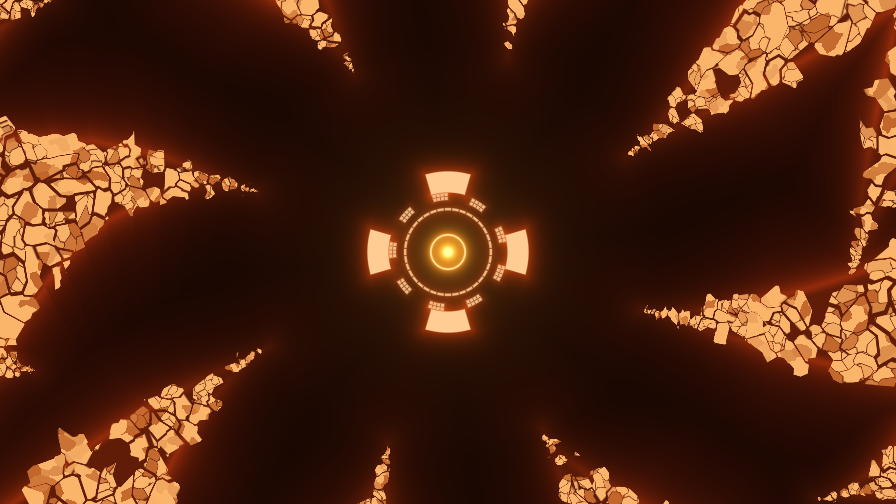
Reproduce this background procedurally as a Shadertoy shader.

```glsl
// Glowing dial at the centre of a dark field, ringed by curved arms of
// broken amber plates. Arms are tapered Bezier curves filled with a cellular
// pattern that grows towards the base; the dial is folded polar shapes.

const float TAU = 6.2831853;

// Arms: curve controls from the centre, in canvas heights, and base half width
const int ARMS = 12;
const int STEPS = 9;
const vec2 TIP[ARMS] = vec2[](
    vec2(-.38, .12), vec2(-.354, -.188), vec2(-.188, .356), vec2(.118, .384),
    vec2(.354, .19), vec2(.382, -.116), vec2(.188, -.35), vec2(-.118, -.38),
    vec2(.732, -.49), vec2(-.785, .50), vec2(-.82, -.236), vec2(.796, -.067));
const vec2 BEND[ARMS] = vec2[](
    vec2(-.67, .21), vec2(-.565, -.31), vec2(-.228, .44), vec2(.125, .454),
    vec2(.525, .315), vec2(.616, -.16), vec2(.222, -.43), vec2(-.13, -.454),
    vec2(.836, -.472), vec2(-.866, .48), vec2(-.866, -.222), vec2(.829, .106));
const vec2 BASE[ARMS] = vec2[](
    vec2(-.935, .037), vec2(-.715, -.53), vec2(-.31, .535), vec2(.148, .535),
    vec2(.745, .535), vec2(.963, -.13), vec2(.326, -.53), vec2(-.148, -.53),
    vec2(.94, -.415), vec2(-.958, .454), vec2(-.935, -.206), vec2(.928, .338));
const float WIDTH[ARMS] = float[](
    .19, .12, .052, .030, .12, .14, .052, .030, .06, .055, .06, .065);
const float TAPER = 1.4;

// Dial sizes
const float CORE_RADIUS = .010;
const float RING_RADIUS = .034;
const float DASH_RADIUS = .085;
const float DASH_COUNT = 36.;
const float BLOCK_RADIUS = .110;
const float BLOCK_HALF_ANGLE = .14;
const float BLOCK_COUNT = 9.;
const float WEDGE_RADIUS = .139;
const float WEDGE_HALF_ANGLE = .285;

// Colours
const vec3 DARK = vec3(.070, .019, .006);
const vec3 EMBER = vec3(.23, .058, .014);
const vec3 RIM = vec3(.27, .09, .022);
const vec3 CRACK = vec3(.30, .085, .022);
const vec3 AMBER = vec3(.76, .40, .17);
const vec3 PLATE = vec3(.98, .71, .42);
const vec3 CREAM = vec3(1., .80, .58);
const vec3 HALO = vec3(.44, .26, .055);
const vec3 GOLD = vec3(.56, .46, .13);

float hash(vec2 p) {
    vec3 q = fract(p.xyx * .1031);
    q += dot(q, q.yzx + 33.33);
    return fract((q.x + q.y) * q.z);
}

// Angular cells: crack distance, cell hash, cell centre
vec4 shards(vec2 q, float seed) {
    float first = 9., second = 9.;
    vec2 centre = vec2(0), id = vec2(0);
    for (int k = 0; k < 9; k++) {
        vec2 cell = floor(q) + vec2(k % 3 - 1, k / 3 - 1);
        vec2 key = cell + seed * 37. + 200.;
        vec2 site = cell + .5 + .7 * (vec2(hash(key), hash(key + 71.)) - .5);
        float turn = TAU * hash(key + 19.);
        vec2 axis = vec2(cos(turn), sin(turn)), v = q - site;
        float d = max(abs(dot(v, axis)), 1.9 * abs(dot(v, vec2(-axis.y, axis.x))));
        if (d < first) { second = first; first = d; centre = site; id = key; }
        else second = min(second, d);
    }
    return vec4(second - first, hash(id + 5.), centre);
}

// Nearest point on an arm: signed distance to its axis, curve parameter.
// The last step runs on straight so that the base has no end cap.
vec2 armCoords(vec2 p, int arm) {
    vec2 best = vec2(9., 0), a = TIP[arm];
    for (int k = 1; k <= STEPS; k++) {
        float t = float(k) / float(STEPS), reach = k == STEPS ? 5. : 1.;
        vec2 b = mix(mix(TIP[arm], BEND[arm], t), mix(BEND[arm], BASE[arm], t), t);
        vec2 v = p - a, e = b - a;
        float h = clamp(dot(v, e) / dot(e, e), 0., reach), d = length(v - e * h);
        if (d < abs(best.x))
            best = vec2(e.x * v.y < e.y * v.x ? -d : d, t + (h - 1.) / float(STEPS));
        a = b;
    }
    return best;
}

vec3 drawArms(vec2 p, float px) {
    float nearest = 9., glow = 0., wide = 0.;
    vec2 at = vec2(0);
    int arm = 0;
    for (int k = 0; k < ARMS; k++) {
        vec2 c = armCoords(p, k);
        float w = WIDTH[k] * pow(max(c.y, .003), TAPER), d = abs(c.x) - w;
        float power = mix(.4, 1., min(w / .05, 1.));
        glow = max(glow, power * exp(-max(d, 0.) / .024));
        wide = max(wide, power * exp(-max(d, 0.) / .135));
        if (d < nearest) { nearest = d; at = c; arm = k; }
    }
    vec3 col = DARK + EMBER * wide + RIM * glow;
    col = mix(col, CRACK, .7 * smoothstep(0., -.02, nearest));

    // Plates shrink towards the tip; whole cells decide the ragged outline
    float span = distance(TIP[arm], BASE[arm]), count = 5. + 26. * span;
    float root = sqrt(max(at.y, .003)), size = 2. * span * root / count;
    vec2 q = vec2(count * root, at.x / size + .5);
    vec4 s = shards(q, float(arm)), fine = shards(q * 1.7, float(arm) + 20.);
    float rootC = max(s.z / count, .02);
    float limit = WIDTH[arm] * pow(rootC, 2. * TAPER - 1.) * count / (2. * span);
    float aa = 1.5 * px / size, gap = mix(.0, .22, hash(s.zw * 91.));
    float mask = smoothstep(gap - aa, gap + aa, s.x);
    mask *= step(abs(s.w - .5), limit + .2) * step(.14, s.y);
    mask *= mix(1., smoothstep(.02 - aa, .1 + aa, fine.x), step(.6, s.y));
    return mix(col, mix(AMBER, PLATE, smoothstep(.05, .45, fine.y)), mask);
}

float fold(float angle, float count, float offset) {
    float sector = TAU / count;
    return mod(angle - offset + .5 * sector, sector) - .5 * sector;
}

float arcBox(float r, float angle, float radius, float halfThick, float halfAngle) {
    vec2 e = vec2(abs(r - radius) - halfThick, (abs(angle) - halfAngle) * r);
    return length(max(e, 0.)) + min(max(e.x, e.y), 0.);
}

vec3 drawDial(vec3 col, vec2 p, float px) {
    float r = length(p), angle = atan(p.y, p.x + 1e-6);
    float wedge = arcBox(r, fold(angle, 4., 0.), WEDGE_RADIUS, .021, WEDGE_HALF_ANGLE);
    float dash = arcBox(r, fold(angle, DASH_COUNT, 0.), DASH_RADIUS, .0024, .075);
    float ring = abs(r - RING_RADIUS) - .0017;

    // Blocks split into four columns and two rows
    float a = fold(angle, BLOCK_COUNT, radians(18.)), q = BLOCK_HALF_ANGLE * .25;
    float block = arcBox(r, a, BLOCK_RADIUS, .007, BLOCK_HALF_ANGLE);
    float lines = min(abs(mod(a + q, 2. * q) - q) * r, abs(r - BLOCK_RADIUS));
    float cells = max(block, .0005 - lines);

    // Light first, then crisp shapes
    col += HALO * exp(-r / .11) + GOLD * exp(-pow(r / .034, 2.));
    col += vec3(.42, .12, .02) * exp(-max(wedge, 0.) / .018);
    col += vec3(.20, .07, .015) * exp(-max(min(block, dash), 0.) / .007);
    col += vec3(.30, .18, .04) * exp(-max(ring, 0.) / .006);
    col = mix(col, CREAM, smoothstep(px, -px, wedge));
    col = mix(col, CREAM * .98, .9 * smoothstep(px, -px, min(cells, dash)));
    col = mix(col, vec3(1., .90, .64), smoothstep(px, -px, ring));
    return col + vec3(.7, .65, .6) * exp(-pow(r / CORE_RADIUS, 2.));
}

void mainImage(out vec4 fragColor, in vec2 fragCoord) {
    vec2 p = (fragCoord - .5 * iResolution.xy) / iResolution.y;
    float px = .8 / iResolution.y;
    fragColor = vec4(min(drawDial(drawArms(p, px), p, px), 1.), 1.);
}
```
